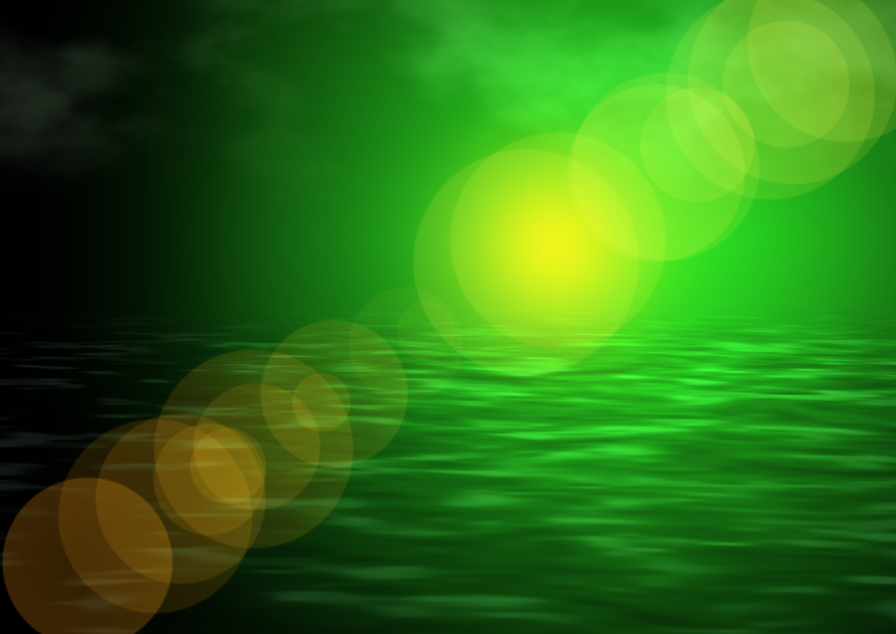
This background is drawn by a Shadertoy shader. Its source:

```glsl
#define HORIZON 0.53
#define SUN_POS vec2(0.875, 0.613)
#define SUN_SIZE 0.135
#define GLOW_POS vec2(0.98, 0.66)
#define GLOW_SIZE 0.57
#define GHOST_STRENGTH 0.13
#define CLOUD_STRENGTH 0.24
#define WAVE_STRENGTH 0.6

const vec3 GREEN = vec3(0.17, 0.92, 0.14);
const vec3 SUN_YELLOW = vec3(0.98, 0.96, 0.07);
const vec3 AMBER = vec3(1.0, 0.60, 0.06);
const vec3 LIME = vec3(1.0, 0.92, 0.16);

// Lens ghosts: x along the flare axis, radius
const int GHOSTS = 20;
const vec2 ghosts[GHOSTS] = vec2[GHOSTS](
    vec2(0.138, 0.134), vec2(0.245, 0.153), vec2(0.285, 0.134), vec2(0.33, 0.088),
    vec2(0.36, 0.06), vec2(0.40, 0.157), vec2(0.405, 0.10), vec2(0.527, 0.116),
    vec2(0.507, 0.046), vec2(0.64, 0.09), vec2(0.672, 0.046), vec2(0.83, 0.178),
    vec2(0.88, 0.17), vec2(1.05, 0.148), vec2(1.035, 0.14), vec2(1.10, 0.09),
    vec2(1.25, 0.165), vec2(1.24, 0.10), vec2(1.335, 0.156), vec2(1.215, 0.165));

float hash(vec2 p) {
    vec3 q = fract(p.xyx * 0.1031);
    q += dot(q, q.yzx + 33.33);
    return fract((q.x + q.y) * q.z);
}

float noise(vec2 p) {
    vec2 i = floor(p), f = fract(p);
    f = f * f * (3.0 - 2.0 * f);
    return mix(mix(hash(i), hash(i + vec2(1, 0)), f.x),
               mix(hash(i + vec2(0, 1)), hash(i + vec2(1, 1)), f.x), f.y);
}

float fbm(vec2 p) {
    float sum = 0.0, amp = 0.5;
    for (int i = 0; i < 5; i++) {
        sum += amp * noise(p);
        p = mat2(1.6, 1.2, -1.2, 1.6) * p + 7.3;
        amp *= 0.5;
    }
    return sum;
}

// Broad green light fading to black on the left
vec3 backdrop(vec2 p) {
    float d = length(p - GLOW_POS) / GLOW_SIZE;
    return GREEN * exp(-d * d) * smoothstep(-0.05, 0.45, p.x);
}

vec3 addClouds(vec3 col, vec2 p) {
    float n = fbm(vec2(p.x * 4.0 - p.y * 1.5, p.y * 7.0 + p.x) + 20.0);
    float cover = smoothstep(0.35, 0.72, n) * smoothstep(0.66, 0.84, p.y + 0.1 * (n - 0.5));
    col *= 1.0 + 0.18 * (cover - 0.4) * smoothstep(0.6, 0.8, p.y);
    return col + CLOUD_STRENGTH * cover * (1.0 - col) * vec3(0.48, 0.62, 0.46);
}

// Ripples stretched sideways, widening towards the viewer
vec3 addWater(vec3 col, vec2 p) {
    float depth = max(HORIZON - p.y, 0.0);
    float row = 34.0 * log(1.0 + 7.0 * depth);
    vec2 uv = vec2(p.x * 4.5 / (0.25 + depth), row);
    uv.y += 1.2 * noise(uv * vec2(0.6, 0.3));
    float wave = 0.65 * noise(uv) + 0.35 * noise(uv * vec2(2.1, 2.3) + 11.0);
    float mask = smoothstep(0.0, 0.12, depth);
    col *= 1.0 + WAVE_STRENGTH * (wave - 0.5) * mask;
    return col + mask * smoothstep(0.5, 0.9, wave) * vec3(0.07, 0.10, 0.085);
}

vec3 addSun(vec3 col, vec2 p) {
    float d = length(p - SUN_POS) / SUN_SIZE;
    return mix(col, SUN_YELLOW, 0.92 * exp(-d * d));
}

// Translucent discs along the diagonal axis
vec3 addGhosts(vec3 col, vec2 p) {
    float edge = 1.5 / iResolution.y;
    for (int i = 0; i < GHOSTS; i++) {
        float x = ghosts[i].x, radius = ghosts[i].y;
        float d = length(p - vec2(x, 0.018 + 0.685 * x));
        float disc = smoothstep(edge, -edge, d - radius) * mix(0.8, 1.0, d / radius);
        float fade = mix(0.4, 1.0, smoothstep(0.0, 0.15, abs(x - 0.66)));
        fade += 0.8 * smoothstep(0.22, 0.14, x);
        vec3 tint = mix(AMBER, LIME, smoothstep(0.4, 0.85, x));
        col += (1.0 - col) * tint * disc * fade * GHOST_STRENGTH;
    }
    return col;
}

void mainImage(out vec4 fragColor, in vec2 fragCoord) {
    vec2 p = fragCoord / iResolution.y;
    vec3 col = backdrop(p);
    col = addClouds(col, p);
    col = addWater(col, p);
    col = addSun(col, p);
    col = addGhosts(col, p);
    fragColor = vec4(clamp(col, 0.0, 1.0), 1.0);
}
```
